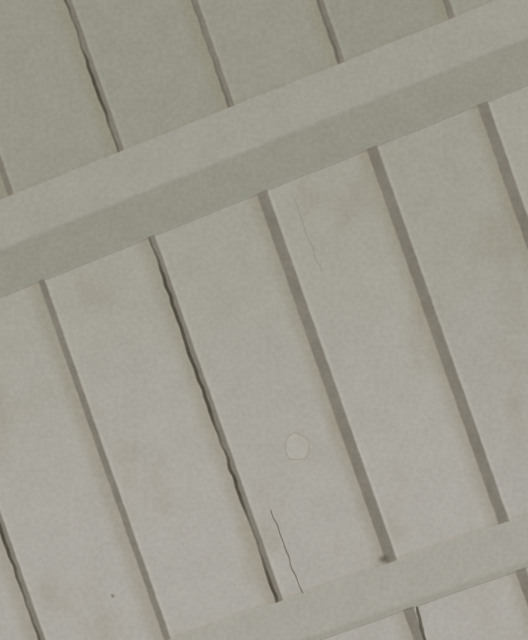
Reproduce this texture procedurally as a WebGL 2 fragment shader.

```glsl
#version 300 es
precision highp float;
// Painted, weathered ceiling boards with slanted seams, crossed by two beams.
// Boards repeat along a sheared axis; beams are bands on a second sheared axis.
// Gradient noise adds stains, grain and ragged cracks. Unit: canvas height, y down.
uniform vec2 u_resolution;
out vec4 fragColor;

const float BOARD_PITCH = 0.1966;
const float FIRST_SEAM = -0.2865;
const float SEAM_LEAN = 0.352;
const vec3 SHADED_PAINT = vec3(0.583, 0.580, 0.530);
const vec3 PAINT = vec3(0.630, 0.620, 0.578);
const vec3 LIT_PAINT = vec3(0.665, 0.652, 0.622);
const vec3 SEAM_COLOR = vec3(0.490, 0.468, 0.425);
const vec3 CRACK_COLOR = vec3(0.310, 0.290, 0.245);
const vec3 STAIN_COLOR = vec3(0.560, 0.530, 0.440);

float hash(float n) { return fract(sin(n * 91.7) * 4375.5); }

vec2 gradientAt(vec2 cell) {
  float angle = 6.2832 * fract(sin(dot(cell, vec2(127.1, 311.7))) * 4375.85);
  return vec2(cos(angle), sin(angle));
}

float noise(vec2 p) {
  vec2 i = floor(p), f = fract(p), e = vec2(0.0, 1.0);
  vec2 u = f * f * f * (f * (f * 6.0 - 15.0) + 10.0);
  float top = mix(dot(gradientAt(i), f), dot(gradientAt(i + e.yx), f - e.yx), u.x);
  float low = mix(dot(gradientAt(i + e), f - e), dot(gradientAt(i + 1.0), f - 1.0), u.x);
  return mix(top, low, u.y);
}

float fbm(vec2 p) {
  float sum = 0.0, weight = 0.6;
  for (int i = 0; i < 4; i++) {
    sum += weight * noise(p);
    p = mat2(1.6, 1.2, -1.2, 1.6) * p + 3.7;
    weight *= 0.5;
  }
  return sum;
}

float rise(float edge, float v, float soft) { return smoothstep(edge - soft, edge + soft, v); }

float band(float v, float lo, float hi, float soft) {
  return rise(lo, v, soft) * (1.0 - rise(hi, v, soft));
}

float segment(vec2 p, vec2 a, vec2 b) {
  vec2 ab = b - a;
  return length(p - a - ab * clamp(dot(p - a, ab) / dot(ab, ab), 0.0, 1.0));
}

float stroke(float dist, float halfWidth, float soft) {
  return 1.0 - rise(halfWidth, dist, soft);
}

// Board faces, with tone varying per board and blotchy stains
vec3 boards(vec2 p, float along, float underBeam) {
  float tone = hash(floor(along) + 2.0) - 0.5;
  vec3 lower = mix(PAINT, LIT_PAINT, smoothstep(0.35, 0.9, p.y + 0.15 * p.x));
  vec3 color = mix(SHADED_PAINT, lower, underBeam) + 0.012 * tone;
  float blotch = fbm(p * vec2(9.0, 6.0) + tone * 8.0);
  return mix(color, STAIN_COLOR, 0.28 * smoothstep(0.08, 0.5, blotch));
}

// Seam groove, soft shade on its left, thin lit lip on its right, ragged crack
vec3 seams(vec3 color, vec2 p, float along, float underBeam, float soft) {
  float id = floor(along + 0.5);
  float d = (along - id) * BOARD_PITCH * 0.943;
  float wobble = 0.0022 * noise(vec2(id * 5.3, p.y * 48.0));
  float halfWidth = mix(0.0047, mix(0.005, 0.0085, smoothstep(2.0, 3.0, id)), underBeam);
  color = mix(color, STAIN_COLOR, 0.40 * band(d, -0.022, 0.0, 0.013));
  color += 0.025 * band(d, halfWidth, halfWidth + 0.005, 0.003);
  float groove = band(d + wobble * 0.4, -halfWidth, halfWidth, soft * 1.3);
  color = mix(color, SEAM_COLOR + 0.03 * noise(p * 30.0), groove * 0.92);
  float evenSeam = 1.0 - mod(id, 2.0);
  float cracked = evenSeam * (1.0 - step(3.0, id)) + 0.5 * (1.0 - underBeam) * step(2.5, id);
  float wear = smoothstep(-0.35, 0.2, noise(vec2(id * 3.1, p.y * 9.0)));
  float gap = stroke(abs(d + 0.0038 + wobble * 1.5), 0.0014 + 0.0012 * wear, soft);
  return mix(color, CRACK_COLOR, gap * cracked * (0.35 + 0.6 * wear));
}

// Isolated marks: a round knot, splits and small dark flecks
vec3 marks(vec3 color, vec2 p, float soft) {
  vec2 q = p + 0.004 * vec2(noise(p * 45.0), noise(p * 40.0 + 9.0));
  float knot = length((q - vec2(0.4635, 0.699)) * vec2(1.0, 0.88));
  color += 0.016 * stroke(knot, 0.017, soft);
  color = mix(color, STAIN_COLOR, 0.4 * stroke(abs(knot - 0.0185), 0.001, soft));
  float split = segment(q, vec2(0.423, 0.797), vec2(0.472, 0.927));
  color = mix(color, CRACK_COLOR, 0.65 * stroke(split, 0.0008, soft));
  float scratch = segment(q, vec2(0.458, 0.306), vec2(0.501, 0.423));
  color = mix(color, SEAM_COLOR, 0.35 * stroke(scratch, 0.0008, soft));
  float gap = segment(q, vec2(0.653, 0.950), vec2(0.664, 1.0));
  color = mix(color, CRACK_COLOR, 0.8 * stroke(gap, 0.0025, soft));
  color = mix(color, CRACK_COLOR, 0.65 * stroke(length(q - vec2(0.601, 0.873)), 0.006, 0.006));
  return mix(color, SEAM_COLOR, 0.8 * stroke(length(q - vec2(0.176, 0.931)), 0.003, soft));
}

// A beam with an upper face, a shaded lower face and a dark bottom edge
vec3 beam(vec3 color, float v, vec3 edges, vec3 face, vec3 underside, float soft) {
  vec3 paint = mix(face, underside, rise(edges.y, v, soft * 2.5));
  color = mix(color, SEAM_COLOR, 0.45 * band(v, edges.z, edges.z + 0.003, soft));
  color = mix(color, STAIN_COLOR, 0.25 * band(v, edges.x - 0.004, edges.x, soft * 2.0));
  return mix(color, paint, band(v, edges.x, edges.z, soft));
}

void main() {
  vec2 p = vec2(gl_FragCoord.x, u_resolution.y - gl_FragCoord.y) / u_resolution.y;
  float soft = max(1.0 / u_resolution.y, 0.0018);
  float along = (p.x - SEAM_LEAN * p.y - FIRST_SEAM) / BOARD_PITCH;
  float highBeam = p.y + 0.402 * p.x + 0.0015 * noise(p * 14.0);
  float lowBeam = p.y + 0.350 * p.x + 0.0015 * noise(p * 14.0);
  float underBeam = step(0.40, highBeam);

  vec3 color = boards(p, along, underBeam);
  color = seams(color, p, along, underBeam, soft);
  color = marks(color, p, soft);
  color = beam(color, highBeam, vec3(0.3125, 0.3906, 0.4635), PAINT - 0.005, SHADED_PAINT - 0.008, soft);
  color = beam(color, lowBeam, vec3(1.0925, 1.165, 1.173), mix(PAINT, LIT_PAINT, 0.4), PAINT - 0.02, soft);

  color += 0.020 * fbm(p * 22.0) + 0.022 * noise(p * 130.0) + 0.012 * noise(p * 260.0);
  fragColor = vec4(color, 1.0);
}
```
